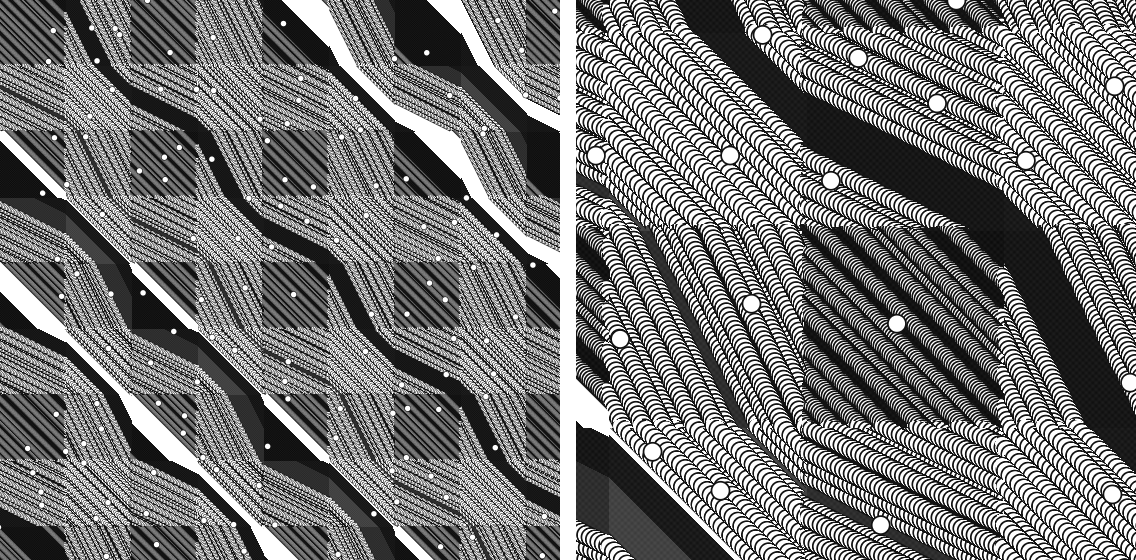
Left, the full canvas; right, a detail of the centre.
Write a WebGL 1 fragment shader that draws this pattern.

```glsl
precision highp float;
// Beaded tubes flowing down-right through a checker of four speeds, with bare and dense bands and loose dots.
uniform vec2 u_resolution;

#define CELLS 8.5          // cells across and down
#define RADIUS 0.05        // bead and dot radius, in cells
#define BEAD_STEP 0.0111   // bead spacing at unit speed
#define OUTLINE 0.0088     // bead outline width
#define LANE 0.13          // mean gap between tubes in stream units
#define JITTER 0.9         // irregularity of the tube gaps
#define DOT_GRID 0.5       // dot scatter cell
#define DOT_CHANCE 0.5
#define INK 0.07
#define PAPER 1.0

float hash(float n) { return fract(sin(n * 12.9898 + 4.137) * 43758.547); }
float hash2(vec2 p) { return hash(dot(p, vec2(1.0, 37.17))); }

float within(float s, float low, float high) { return step(low, s) * step(s, high); }

// Speed along each axis alternates between 1 and 2 with the other axis.
vec2 velocity(vec2 p) { return 1.0 + step(1.0, mod(p.yx, 2.0)); }

float travel(float s) {
  float f = mod(s, 2.0);
  return 3.0 * floor(s * 0.5) + f + max(f - 1.0, 0.0);
}

// Constant along each path of the flow.
float stream(vec2 p) { return travel(p.x) - travel(p.y); }

// Bare bands; the margin is covered by the beads on their lower side.
float bareBand(float s, float margin) {
  return within(s, 6.2 + margin, 6.9) + within(s, 9.4 + margin, 10.0)
       + within(s, -3.2 + margin, -2.85) + within(s, -6.5 + margin, -5.92);
}

float blackBand(float s) {
  return within(s, 5.85, 6.2) + within(s, 8.8, 9.4) + within(s, 0.75, 1.4)
       + within(s, -3.5, -3.2) + within(s, -6.85, -6.5) + within(s, -12.0, -11.4);
}

float greyBand(float s) {
  return within(s, 8.3, 8.8) + within(s, -4.1, -3.5) + within(s, -1.7, -1.5);
}

// Integral of a repeating pulse, for box-filtered outlines.
float pulseSum(float x, float width) { return floor(x) * width + min(fract(x), width); }

float ground(vec2 p, float s) {
  float speed = length(velocity(p));
  float weave = sin(p.x * 190.0) * sin(p.y * 190.0);
  float lift = (speed - 1.414) / 1.414;
  float tone = INK + lift * (0.03 + 0.16 * greyBand(s)) + 0.025 * weave;
  return mix(tone, PAPER, min(bareBand(s, RADIUS * speed), 1.0));
}

// Topmost tube over the ground; later beads lie over earlier ones.
float tubes(vec2 p, float px) {
  float s = stream(p);
  float lane = floor(s / LANE);
  vec2 here = velocity(p);
  float top = -1.0, tone = INK, cover = 0.0;
  for (int i = -3; i <= 3; i++) {
    float id = lane + float(i);
    float center = (id + 0.5 + JITTER * (hash(id) - 0.5)) * LANE;
    if (bareBand(center, 0.0) + blackBand(center) + greyBand(center) > 0.5) continue;

    // Project to the bead center, whose cell sets the direction and step.
    float off = (s - center) / length(here);
    float reach = sqrt(max(RADIUS * RADIUS - off * off, 0.0));
    vec2 bead = p + normalize(here) * reach;
    vec2 v = velocity(bead);
    float speed = length(v);
    float across = stream(bead) + dot(vec2(v.y, -v.x), p - bead) - center;
    off = abs(across) / speed;
    float edge = clamp((RADIUS - off) / px + 0.5, 0.0, 1.0);
    if (edge <= 0.0) continue;
    cover = max(cover, edge);

    float rank = hash(id + 71.3);
    if (rank < top) continue;
    top = rank;
    reach = sqrt(max(RADIUS * RADIUS - off * off, 1e-6));
    float spacing = BEAD_STEP * speed;
    float phase = (dot(p, v) / speed + reach) / spacing + rank * 7.0;
    float width = min(OUTLINE * RADIUS / (reach * spacing), 1.0);
    float blur = 0.5 * px / spacing;
    float line = (pulseSum(phase + blur, width) - pulseSum(phase - blur, width)) / (2.0 * blur);
    tone = mix(PAPER, INK, clamp(line, 0.0, 1.0));
  }
  return mix(ground(p, s), tone, cover);
}

// Scattered white dots with a dark rim.
float dots(vec2 p, float px, float tone) {
  vec2 home = floor(p / DOT_GRID);
  for (int j = -1; j <= 1; j++) {
    for (int i = -1; i <= 1; i++) {
      vec2 id = home + vec2(float(i), float(j));
      vec2 center = (id + vec2(hash2(id + 3.1), hash2(id + 8.7))) * DOT_GRID;
      if (hash2(id + 5.3) > DOT_CHANCE || bareBand(stream(center), 0.0) > 0.5) continue;
      float d = length(p - center) - RADIUS;
      tone = mix(tone, INK, clamp(0.5 - d / px, 0.0, 1.0));
      tone = mix(tone, PAPER, clamp(0.5 - (d + OUTLINE) / px, 0.0, 1.0));
    }
  }
  return tone;
}

void main() {
  float px = CELLS / u_resolution.y;
  vec2 p = vec2(gl_FragCoord.x, u_resolution.y - gl_FragCoord.y) * px;
  gl_FragColor = vec4(vec3(dots(p, px, tubes(p, px))), 1.0);
}
```
